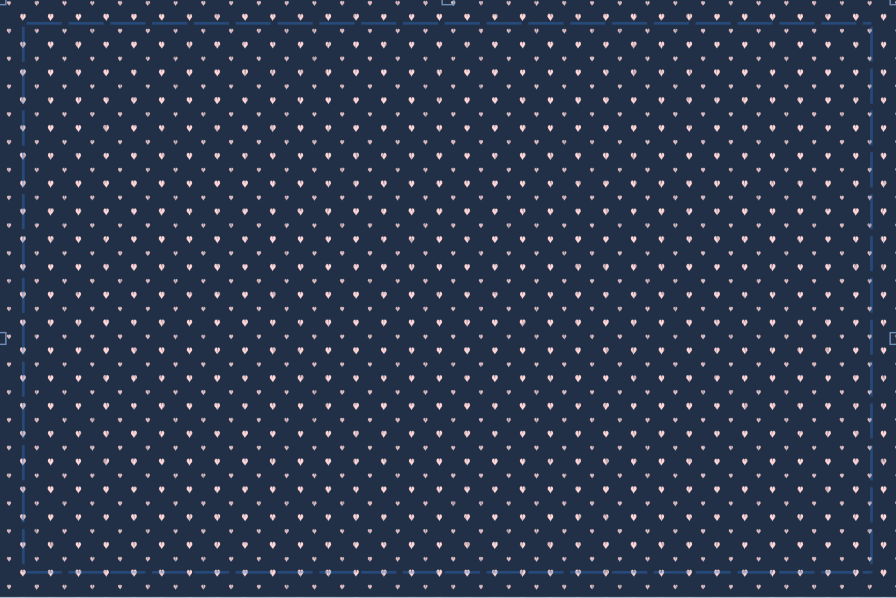
This pattern is drawn by a Shadertoy shader. Its source:

```glsl
// Staggered rows of brushed pink hearts on navy, with a dashed blue frame and edge handles.

const vec3 NAVY   = vec3(0.130, 0.190, 0.280);
const vec3 PINK   = vec3(1.000, 0.840, 0.845);
const vec3 BLUE   = vec3(0.150, 0.300, 0.500);
const vec3 HANDLE = vec3(0.480, 0.590, 0.760);
const vec3 PALE   = vec3(0.780, 0.830, 0.890);

const vec2 CANVAS = vec2(1.5, 1.0);
const float PITCH = 0.04648;                 // spacing of hearts, both ways
const vec2 FIRST_HEART = vec2(0.0383, 0.0289);

float hash(vec2 p) {
    vec3 q = fract(p.xyx * vec3(0.1031, 0.1030, 0.0973));
    q += dot(q, q.yzx + 33.33);
    return fract((q.x + q.y) * q.z);
}

float noise(vec2 p) {
    vec2 i = floor(p), f = fract(p);
    f = f * f * (3.0 - 2.0 * f);
    vec2 e = vec2(0.0, 1.0);
    return mix(mix(hash(i), hash(i + e.yx), f.x),
               mix(hash(i + e.xy), hash(i + e.yy), f.x), f.y);
}

float fill(float d, float blur) {
    return 1.0 - smoothstep(-0.5 * blur, 0.5 * blur, d);
}

float sdBox(vec2 p, vec2 halfSize) {
    vec2 d = abs(p) - halfSize;
    return length(max(d, 0.0)) + min(max(d.x, d.y), 0.0);
}

// Heart with its tip at the origin, about 1.2 wide and 1.1 high
float sdHeart(vec2 p) {
    p.x = abs(p.x);
    if (p.x + p.y > 1.0) return length(p - vec2(0.25, 0.75)) - sqrt(2.0) / 4.0;
    vec2 a = p - vec2(0.0, 1.0);
    vec2 b = p - 0.5 * max(p.x + p.y, 0.0);
    return sqrt(min(dot(a, a), dot(b, b))) * sign(p.x - p.y);
}

// Coverage of one lattice of hearts; every heart varies in size, tilt and brush wear
float heartGrid(vec2 p, vec2 start, vec2 size, float notch, float seed, float px) {
    vec2 grid = (p - start) / PITCH;
    vec2 id = floor(grid + 0.5);
    vec2 key = id + 50.0 + seed;
    size *= 0.95 + 0.10 * hash(key);
    vec2 q = (grid - id) * PITCH / size;
    q = vec2(q.x, 0.55 - q.y);
    q.x += (q.y - 0.55) * 0.16 * (hash(key + 7.3) - 0.5);

    float cover = fill(sdHeart(q) * size.x, 1.1 * px + 0.0004);
    float streak = noise(q * vec2(4.0, 1.0) + key * 13.7);
    cover *= 1.0 - 0.25 * smoothstep(0.55, 0.95, streak);
    float cleft = fill(abs(q.x) - 0.10, 0.18) * smoothstep(0.5, 0.85, q.y);
    return cover * (1.0 - notch * cleft);
}

// One dashed line running along x, from start to end
float dashedLine(vec2 p, float start, float end, float px) {
    float period = 0.070;
    float t = fract((p.x - start) / period);
    float dash = fill((abs(t - 0.5) - 0.42) * period, 1.5 * px);
    float ends = fill(max(start - p.x, p.x - end), px);
    return dash * ends * fill(abs(p.y) - 0.0022, 1.2 * px);
}

float dashedFrame(vec2 p, vec2 lo, vec2 hi, float px) {
    float across = max(dashedLine(vec2(p.x, p.y - lo.y), lo.x, hi.x, px),
                       dashedLine(vec2(p.x, p.y - hi.y), lo.x, hi.x, px));
    float down = max(dashedLine(vec2(p.y, p.x - lo.x), lo.y, hi.y, px),
                     dashedLine(vec2(p.y, p.x - hi.x), lo.y, hi.y, px));
    return max(across, down);
}

// Outlined squares half outside the canvas: top corners, top middle and both sides
float handles(vec2 p, float px) {
    float cover = 0.0;
    for (int i = 0; i < 5; i++) {
        vec2 centre = i < 3 ? vec2(float(i) * 0.5 * CANVAS.x, -0.002)
                            : vec2(float(i - 3) * CANVAS.x, 0.566);
        float d = sdBox(p - centre, vec2(0.0098));
        cover = max(cover, fill(abs(d) - 0.0012, 1.2 * px));
    }
    return cover;
}

void mainImage(out vec4 fragColor, in vec2 fragCoord) {
    vec2 uv = fragCoord / iResolution.xy;
    vec2 p = vec2(uv.x, 1.0 - uv.y) * CANVAS;     // y runs downward
    float px = 1.0 / iResolution.y;

    // Dashed frame on the ground
    float frame = dashedFrame(p, vec2(0.039, 0.039), vec2(1.459, 0.957), px);
    vec3 color = mix(NAVY, BLUE, 0.9 * frame);

    // Large hearts, with small ones midway between them, tinted where the frame crosses
    float large = heartGrid(p, FIRST_HEART, vec2(0.0077, 0.0101), 0.30, 0.0, px);
    float small = heartGrid(p, FIRST_HEART - 0.5 * PITCH, vec2(0.0058, 0.0070), 0.25, 91.0, px);
    color = mix(color, mix(PINK, HANDLE, 0.5 * frame), max(large, small * 0.85));

    // Handles, and a pale hairline along the bottom edge
    color = mix(color, HANDLE, 0.9 * handles(p, px));
    color = mix(color, PALE, 0.85 * fill(0.9980 - p.y, px));

    fragColor = vec4(color, 1.0);
}
```
